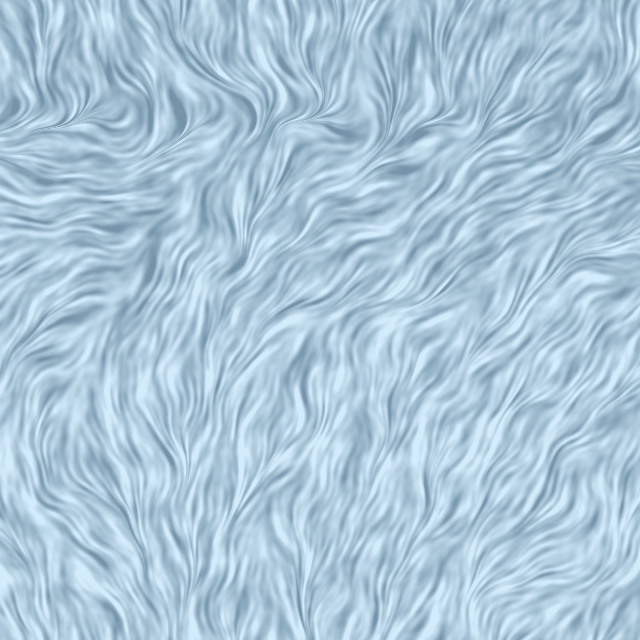
Give the GLSL for this texture, as a Shadertoy shader.

```glsl
const vec3 MEAN_BLUE = vec3(0.675, 0.785, 0.857);
const vec3 SHADE_STEP = vec3(0.075, 0.070, 0.065);
const vec2 SHADE_LIMITS = vec2(-2.9, 2.0);

const int STRAND_STEPS = 30;
const float STRAND_LENGTH = 0.085;
const float STRAND_FREQ = 100.0;
const float TUFT_FREQ = 38.0;
const float PATCH_FREQ = 9.0;
const float STRAND_GAIN = 12.0;
const float TUFT_GAIN = 6.0;
const float PATCH_GAIN = 1.1;

const float SWAY_FREQ = 4.5;
const float SWAY = 0.9;
const float CURL_FREQ = 14.0;
const float CURL = 1.1;

const float SEAM_HEIGHT = 0.81;
const vec2 PART_LOW = vec2(0.16, 0.43);
const vec2 PART_HIGH = vec2(0.27, 0.71);
const vec2 WHORL = vec2(0.32, 0.64);

// Unit gradient from an integer lattice hash
vec2 latticeGradient(ivec2 cell) {
    uvec2 q = uvec2(cell) * uvec2(1597u, 3571u);
    uint h = (q.x ^ (q.y << 7)) * 747797u + 28913u;
    h = (h ^ (h >> 15)) * 277803u;
    h = (h ^ (h >> 13)) * 91193u;
    h ^= h >> 16;
    float angle = float(h & 65535u) * 6.28318 / 65536.0;
    return vec2(cos(angle), sin(angle));
}

float gradientNoise(vec2 p) {
    vec2 base = floor(p);
    vec2 f = p - base;
    ivec2 c = ivec2(base);
    vec2 u = f * f * f * (f * (f * 6.0 - 15.0) + 10.0);
    float a = dot(latticeGradient(c), f);
    float b = dot(latticeGradient(c + ivec2(1, 0)), f - vec2(1, 0));
    float d = dot(latticeGradient(c + ivec2(0, 1)), f - vec2(0, 1));
    float e = dot(latticeGradient(c + ivec2(1, 1)), f - vec2(1, 1));
    return mix(mix(a, b, u.x), mix(d, e, u.x), u.y);
}

float bump(float x, float width) {
    return exp(-x * x / (width * width));
}

float segmentDistance(vec2 p, vec2 a, vec2 b) {
    vec2 ab = b - a;
    return length(p - a - ab * clamp(dot(p - a, ab) / dot(ab, ab), 0.0, 1.0));
}

// Combing direction: upright at top and bottom, swept sideways between
vec2 furDirection(vec2 p) {
    float lower = mix(1.83, 1.05, smoothstep(0.1, 0.85, p.x));
    float middle = mix(-0.05, 0.5, smoothstep(0.1, 0.6, p.x));
    float upper = mix(1.85, 1.3, smoothstep(0.2, 0.8, p.x));
    float angle = mix(lower, middle, smoothstep(0.22, 0.74, p.y));
    angle += 1.3 * bump(length(p - WHORL), 0.12);
    angle = mix(angle, upper, smoothstep(-0.03, 0.05, p.y - SEAM_HEIGHT));

    float ruffle = 1.0 + 0.9 * bump(p.y - SEAM_HEIGHT, 0.04);
    angle += SWAY * gradientNoise(p * SWAY_FREQ + 3.7);
    angle += CURL * ruffle * gradientNoise(p * CURL_FREQ + 21.3);
    return vec2(cos(angle), sin(angle));
}

// Smear noise along the fur, with a quick tip and a slow fade to the root
vec2 combedFur(vec2 p) {
    vec2 sum = vec2(0.0);
    float total = 0.0;
    for (int i = 0; i < STRAND_STEPS; i++) {
        float s = (float(i) + 0.5) / float(STRAND_STEPS);
        float weight = smoothstep(0.0, 0.2, s) * (1.0 - s);
        sum += weight * vec2(gradientNoise(p * STRAND_FREQ),
                             gradientNoise(p * TUFT_FREQ + 57.1));
        total += weight;
        p += furDirection(p) * STRAND_LENGTH / float(STRAND_STEPS);
    }
    return sum / total;
}

void mainImage(out vec4 fragColor, in vec2 fragCoord) {
    vec2 p = fragCoord / iResolution.y;

    // Strands, tufts and broad patches
    vec2 fur = combedFur(p);
    float patches = gradientNoise(p * PATCH_FREQ + 11.9);
    float shade = STRAND_GAIN * fur.x + TUFT_GAIN * fur.y + PATCH_GAIN * patches;

    // Shaded parting, seam and upper band, with a paler lower half
    float wander = 0.03 * gradientNoise(p * 12.0 + 5.3);
    float parting = segmentDistance(p + wander, PART_LOW, PART_HIGH);
    shade -= 1.4 * bump(parting, 0.018);
    shade -= 0.5 * bump(p.y - SEAM_HEIGHT - 0.02 + wander, 0.035);
    shade += mix(0.25, -0.35, smoothstep(0.3, 0.9, p.y));

    shade = clamp(shade, SHADE_LIMITS.x, SHADE_LIMITS.y);
    fragColor = vec4(MEAN_BLUE + SHADE_STEP * shade, 1.0);
}
```
